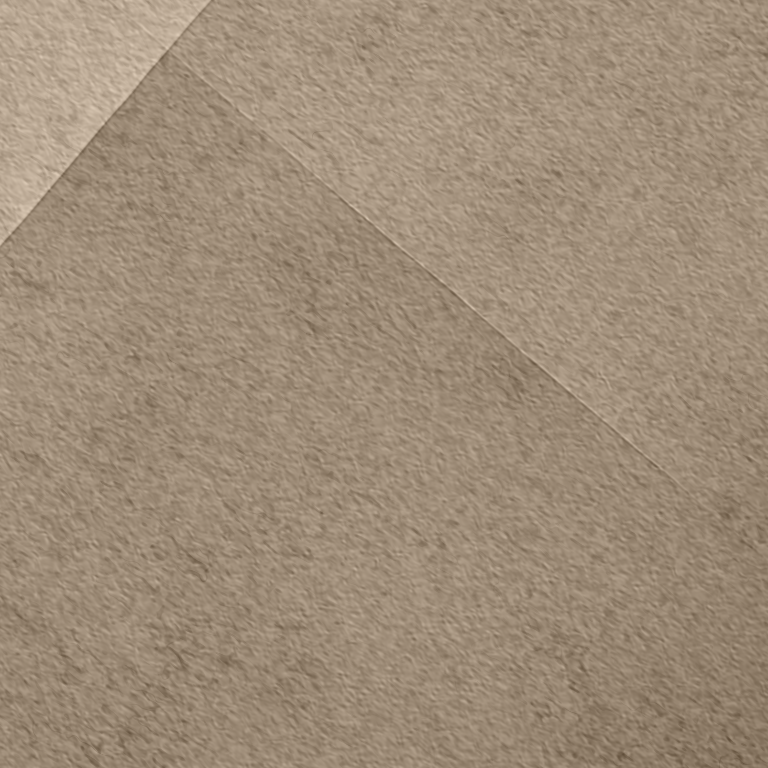
This texture is drawn by a Shadertoy shader. Its source:

```glsl
// Worn tan parchment with two crossing diagonal creases and a pale folded corner.
// Broad tones come from signed distances and soft spots; mottling, dark flecks,
// fibres and embossed grain come from stretched value noise on a sine hash.

const vec2 FOLD_A = vec2(0.0, 0.678), FOLD_B = vec2(0.28, 1.007);
const vec2 SEAM_A = vec2(0.143, 1.0), SEAM_B = vec2(1.0, 0.271);

// Stains: centre x, centre y, radius, strength
const vec4 STAINS[10] = vec4[10](
    vec4(0.310, 0.815, 0.030, 0.045), vec4(0.370, 0.665, 0.055, 0.028),
    vec4(0.955, 0.330, 0.014, 0.110), vec4(0.165, 0.425, 0.050, 0.028),
    vec4(0.365, 0.105, 0.050, 0.033), vec4(0.650, 0.505, 0.040, 0.022),
    vec4(0.770, 0.040, 0.030, 0.033), vec4(0.480, 0.945, 0.030, 0.030),
    vec4(0.690, 0.750, 0.055, 0.030), vec4(0.250, 0.250, 0.045, 0.028));

float hash(vec2 p) {
    return fract(sin(dot(p, vec2(127.1, 311.7))) * 43758.5453);
}

float noise(vec2 p) {
    vec2 i = floor(p), f = fract(p);
    f = f * f * (3.0 - 2.0 * f);
    return mix(mix(hash(i), hash(i + vec2(1, 0)), f.x),
               mix(hash(i + vec2(0, 1)), hash(i + vec2(1, 1)), f.x), f.y);
}

float fbm(vec2 p) {
    float sum = 0.0, amp = 0.5;
    for (int i = 0; i < 4; i++) {
        sum += amp * noise(p);
        p = mat2(1.6, 1.2, -1.2, 1.6) * p + 7.3;
        amp *= 0.5;
    }
    return sum / 0.9375;
}

// Coordinates along and across a direction at the given angle
vec2 alongAcross(vec2 p, float angle) {
    vec2 d = vec2(cos(angle), sin(angle));
    return vec2(dot(p, d), dot(p, vec2(-d.y, d.x)));
}

// Signed distance to the line a-b, positive on its left
float lineSide(vec2 p, vec2 a, vec2 b) {
    vec2 d = normalize(b - a);
    return d.x * (p.y - a.y) - d.y * (p.x - a.x);
}

float glow(vec2 p, vec2 centre, float radius) {
    vec2 d = (p - centre) / radius;
    return exp(-dot(d, d));
}

float stroke(float d, float width) {
    return exp(-d * d / (width * width));
}

// Fine bumps stretched slightly down to the right
float grainHeight(vec2 p) {
    vec2 q = alongAcross(p, -0.6) * vec2(150.0, 225.0);
    q += 0.9 * vec2(noise(p * 70.0), noise(p * 70.0 + 23.0));
    return 0.6 * noise(q) + 0.4 * noise(alongAcross(q, 0.9) * 1.3 + 31.0);
}

// Short dark dashes, thresholded from stretched noise
float flecks(vec2 p, vec2 scale, float angle) {
    vec2 q = alongAcross(p, angle) * scale;
    q += 1.2 * vec2(noise(p * 50.0 + 9.0), noise(p * 50.0 + 19.0));
    return smoothstep(0.64, 0.90, noise(q));
}

// Thin broken contour lines of stretched noise
float fibres(vec2 p, float scale, float angle) {
    vec2 q = alongAcross(p, angle) * scale * vec2(0.5, 1.6);
    q += 0.5 * vec2(noise(p * scale * 3.0), noise(p * scale * 3.0 + 19.0));
    float ridge = 1.0 - smoothstep(0.0, 0.08, abs(noise(q) - 0.5));
    return ridge * smoothstep(0.55, 0.8, noise(p * scale * 1.1 + 5.0));
}

// Large-scale light on the three sheets
float sheetTone(vec2 p, float fold, float seam, float soft) {
    float lower = 0.607 + 0.030 * glow(p, vec2(0.0, 0.58), 0.16);
    lower += 0.022 * glow(p, vec2(0.34, 0.79), 0.10);
    lower += 0.010 * glow(p, vec2(0.48, 0.30), 0.17);
    lower -= 0.026 * exp(-abs(seam) / 0.08) * smoothstep(0.34, 0.50, p.x);
    lower -= 0.014 * exp(-abs(fold) / 0.04);
    lower -= 0.018 * (1.0 - smoothstep(0.0, 0.28, p.y));

    float upper = 0.636 + 0.025 * glow(p, vec2(0.40, 0.84), 0.19);
    upper -= 0.018 * smoothstep(0.55, 1.0, p.x);
    upper -= 0.025 * glow(p, vec2(1.0, 0.36), 0.16);

    float tone = mix(lower, upper, smoothstep(-soft, soft, seam));
    float corner = 0.695 + 0.050 * exp(-abs(fold) / 0.09);
    tone = mix(tone, corner, smoothstep(-soft, soft, fold));
    return tone - 0.060 * smoothstep(0.5, 1.05, p.x - 0.8 * p.y);
}

void mainImage(out vec4 fragColor, in vec2 fragCoord) {
    vec2 p = fragCoord / iResolution.xy;
    float soft = max(0.0014, 1.0 / iResolution.y);
    float wobble = 0.002 * (noise(p * 22.0) - 0.5);
    float fold = lineSide(p, FOLD_A, FOLD_B) + wobble;
    float seam = lineSide(p, SEAM_A, SEAM_B) + wobble;
    float tone = sheetTone(p, fold, seam, soft);

    // Stains and cloudy mottling
    vec2 warped = p + 0.035 * (vec2(fbm(p * 18.0), fbm(p * 18.0 + 40.0)) - 0.5);
    float stain = 0.0;
    for (int i = 0; i < 10; i++)
        stain += STAINS[i].w * glow(warped, STAINS[i].xy, STAINS[i].z);
    float cloud = fbm(alongAcross(p, -0.6) * vec2(8.0, 11.0) + 3.0);
    tone += 0.026 * (cloud - 0.5) + 0.035 * (fbm(p * 40.0 + 11.0) - 0.5) - 0.65 * stain;

    // Dark flecks and fibres gather in the stained patches
    float wear = 0.55 + 0.5 * smoothstep(0.6, 0.3, cloud) + 9.0 * stain;
    tone -= min(wear, 1.2) * (0.070 * flecks(p, vec2(75.0, 200.0), -0.6)
          + 0.045 * flecks(p + 2.3, vec2(100.0, 160.0), -1.0)
          + 0.050 * fibres(p, 34.0, -0.45));
    tone -= 0.07 * fibres(p + 1.7, 22.0, -0.25) * glow(p, vec2(0.66, 0.21), 0.09);

    // Embossed grain
    float height = grainHeight(p);
    float bump = height - grainHeight(p + vec2(0.0014, 0.0020));
    tone += 0.115 * bump + 0.120 * (height - 0.5) + 0.014;

    // Crease lines: a dark groove beside a lit lip
    float strength = 0.50 + 0.50 * smoothstep(0.38, 0.46, p.x);
    strength *= 1.0 - 0.7 * smoothstep(0.80, 0.94, p.x);
    strength *= 0.75 + 0.4 * noise(p * 35.0);
    tone += strength * (0.090 * stroke(seam - 0.0008, 0.0015) - 0.085 * stroke(seam + 0.0020, 0.0015));
    tone -= 0.030 * stroke(seam - 0.010, 0.0013) * smoothstep(0.76, 0.84, p.x) * smoothstep(0.96, 0.90, p.x);
    tone += 0.030 * stroke(fold - 0.003, 0.002) - 0.085 * stroke(fold + 0.0012, 0.0020);

    fragColor = vec4(clamp(tone + vec3(0.005, -0.065, -0.145), 0.0, 1.0), 1.0);
}
```
